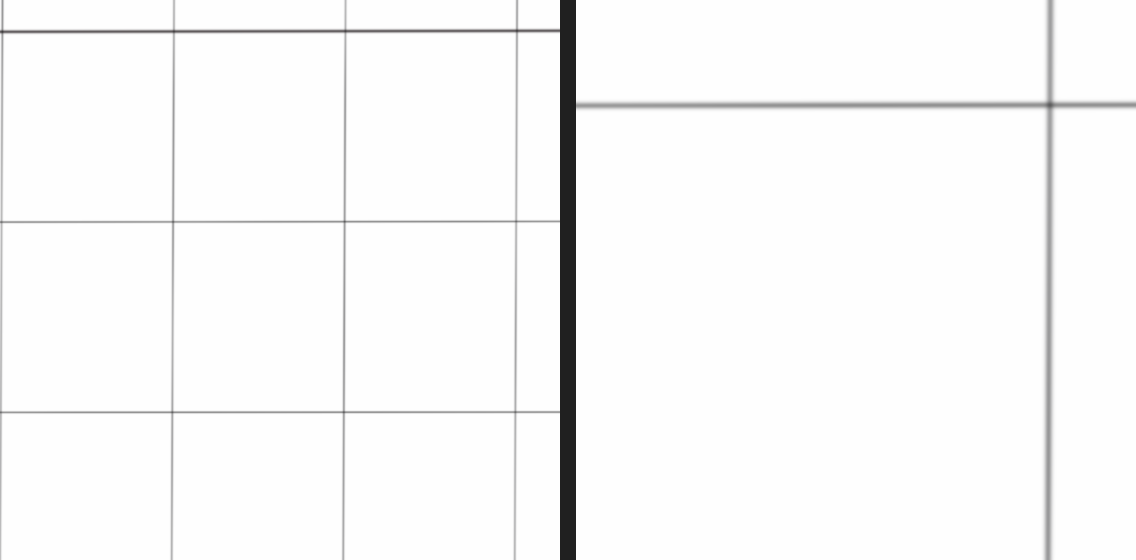
Left: the whole. Right: its middle third, enlarged.
Write a Shadertoy shader that draws this pattern.

```glsl
// Thin grey ruled grid on white paper, slightly skewed, with one heavier rule near the top.

float hash(vec2 p) {
    return fract(sin(dot(p, vec2(127.1, 311.7))) * 43758.5453);
}

// Smooth variation of ink along one line
float wear(float line, float t) {
    float i = floor(t);
    return mix(hash(vec2(line, i)), hash(vec2(line, i + 1.0)), smoothstep(0.0, 1.0, t - i));
}

// Soft-edged stroke, never thinner than a pixel
float stroke(float dist, float halfWidth) {
    float w = max(halfWidth, 0.7 / iResolution.y);
    return exp(-dist * dist / (w * w));
}

void mainImage(out vec4 fragColor, in vec2 fragCoord) {
    vec2 uv = fragCoord / iResolution.xy;
    vec2 pitch = vec2(0.3063, 0.3398);

    // Verticals lean right; horizontals rise a little, most at the top
    vec2 p = uv - vec2(0.0003 + 0.0042 * uv.y, 0.2636 + 0.002 * uv.x * uv.y);
    vec2 line = floor(p / pitch + 0.5);
    vec2 dist = p - line * pitch;

    // Vertical rules, paler and unevenly inked
    float vertical = stroke(dist.x, 0.0022) * mix(0.26, 0.42, wear(line.x, uv.y * 5.0));

    // Horizontal rules, with the heavy one on top
    float heavy = step(1.5, line.y);
    float horizontal = stroke(dist.y, mix(0.0020, 0.0030, heavy));
    horizontal *= mix(0.38 + 0.06 * wear(line.y + 17.0, uv.x * 6.0), 0.64, heavy);

    // Inks multiply where they cross
    vec3 color = vec3(0.997);
    color *= 1.0 - vertical * vec3(1.0, 1.0, 0.99);
    color *= 1.0 - horizontal * mix(vec3(1.0), vec3(0.97, 1.0, 0.99), heavy);
    fragColor = vec4(color, 1.0);
}
```
